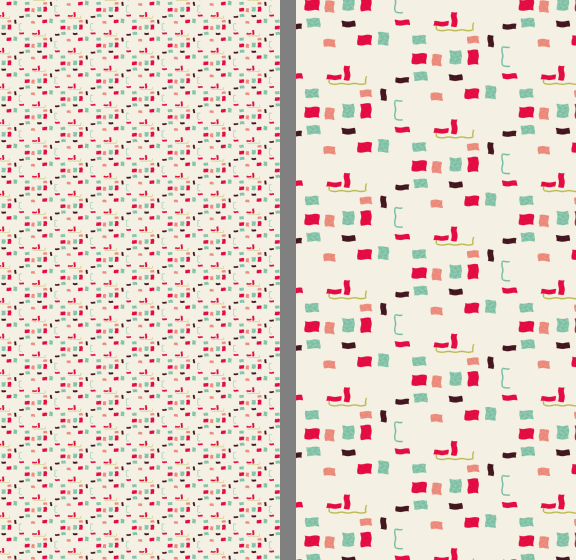
Left, the full canvas; right, a detail of the centre.
Reproduce this pattern procedurally as a WebGL 2 fragment shader.

```glsl
#version 300 es
precision highp float;

uniform vec2 u_resolution;
out vec4 outColor;

// Layout: the canvas is CANVAS_WIDTH units wide, each repeat is CELL units square
const float CANVAS_WIDTH = 576.0;
const float CELL = 73.5;
const float HALF_DROP = 0.5;
const vec2 ANCHOR = vec2(203.0, 461.0);
const float CELL_LEFT = -6.0;
const float LINE_HALF = 0.5;
const float WOBBLE = 0.3;
const float SOFTNESS = 1.15;
const float PRINT_WEAR = 0.13;

const vec3 CREAM = vec3(0.957, 0.945, 0.895);
const vec3 CRIMSON = vec3(0.89, 0.03, 0.25);
const vec3 SALMON = vec3(0.92, 0.52, 0.46);
const vec3 SAGE = vec3(0.46, 0.74, 0.63);
const vec3 MAROON = vec3(0.25, 0.07, 0.11);
const vec3 OLIVE = vec3(0.74, 0.73, 0.32);

// Blocks: centre x, centre y (downward), half width, half height
const vec4 REDS[6] = vec4[6](
    vec4(0, 0, 5, 3.6), vec4(37, -1, 3.6, 5), vec4(36, 24, 4.8, 3.4),
    vec4(24, -27, 2, 5), vec4(15, -24, 5, 1.6), vec4(62, 12, 5, 1.8));
const vec4 SALMONS[3] = vec4[3](
    vec4(12, 1, 3.2, 4), vec4(37, -13, 4, 2.4), vec4(12, 26, 4, 2.6));
const vec4 SAGES[4] = vec4[4](
    vec4(25, -1, 4, 4.6), vec4(1, 12, 4.6, 3),
    vec4(49, 23, 3.6, 4.4), vec4(0, -13, 4.6, 3));
const vec4 MAROONS[3] = vec4[3](
    vec4(49, -12, 2, 4), vec4(25, 13, 4.6, 2), vec4(62, -22, 4.6, 1.8));

// Box-filtered coverage of an axis-aligned block
float block(vec2 p, vec4 b, float px) {
    vec2 hi = min(p + 0.5 * px, b.xy + b.zw);
    vec2 lo = max(p - 0.5 * px, b.xy - b.zw);
    vec2 c = clamp((hi - lo) / px, 0.0, 1.0);
    return c.x * c.y;
}

// Three-sided outline: a spine along y with two arms toward +x
float bracket(vec2 p, vec2 corner, float spine, float arm, float px) {
    float h = 0.5 * spine;
    vec2 mid = corner + vec2(0.5 * arm, h);
    float c = block(p, vec4(corner.x, mid.y, LINE_HALF, h), px);
    c = max(c, block(p, vec4(mid.x, corner.y, 0.5 * arm, LINE_HALF), px));
    return max(c, block(p, vec4(mid.x, corner.y + spine, 0.5 * arm, LINE_HALF), px));
}

// Layered sines for uneven hand-printed ink
float inkGrain(vec2 p) {
    float a = sin(p.x * 1.7 + 2.0 * sin(p.y * 0.9));
    float b = sin(p.y * 2.3 + 1.5 * sin(p.x * 1.1));
    return 0.5 + 0.25 * (a + b);
}

void main() {
    float px = CANVAS_WIDTH / u_resolution.x;
    vec2 pos = vec2(gl_FragCoord.x, u_resolution.y - gl_FragCoord.y) * px;
    px *= SOFTNESS;

    // Half-drop repeat
    vec2 p = pos - ANCHOR;
    float column = floor((p.x - CELL_LEFT) / CELL);
    p.x -= column * CELL;
    p.y -= column * CELL * HALF_DROP;
    p.y = mod(p.y + 0.5 * CELL, CELL) - 0.5 * CELL;

    // Slightly irregular edges
    p += WOBBLE * vec2(sin(p.y * 0.8), sin(p.x * 0.7));

    float red = 0.0, salmon = 0.0, sage = 0.0, maroon = 0.0;
    for (int i = 0; i < REDS.length(); i++) red = max(red, block(p, REDS[i], px));
    for (int i = 0; i < SALMONS.length(); i++) salmon = max(salmon, block(p, SALMONS[i], px));
    for (int i = 0; i < SAGES.length(); i++) sage = max(sage, block(p, SAGES[i], px));
    for (int i = 0; i < MAROONS.length(); i++) maroon = max(maroon, block(p, MAROONS[i], px));

    // Thin outlines: an upward tray and a sideways bracket
    float tray = bracket(vec2(-p.y, p.x), vec2(19.5, 12.0), 25.0, 5.0, px);
    float side = bracket(p, vec2(57.0, -8.0), 13.0, 5.0, px);

    // Layer the inks
    float wear = PRINT_WEAR * inkGrain(pos);
    vec3 color = mix(CREAM, OLIVE, tray);
    color = mix(color, SAGE, side);
    color = mix(color, SAGE, sage * (1.0 - 2.0 * wear));
    color = mix(color, SALMON, salmon * (1.0 - wear));
    color = mix(color, CRIMSON, red * (1.0 - 0.3 * wear));
    color = mix(color, MAROON, maroon * (1.0 - 0.3 * wear));
    outColor = vec4(color, 1.0);
}
```
